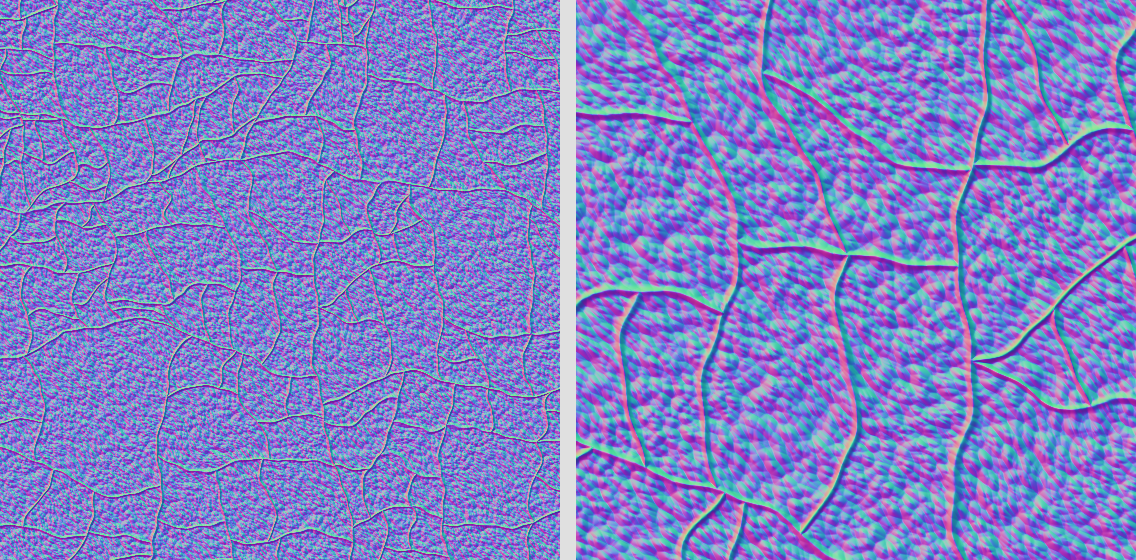
Left: the whole. Right: its middle third, enlarged.
Reproduce this texture map procedurally as a WebGL 2 fragment shader.

```glsl
#version 300 es
precision highp float;

// Normal map of cracked, grainy leather. A height field joins thin grooves,
// made by splitting the area again and again along curved lines, with slanted
// cellular grain; its slope is then encoded as a colour.

uniform vec2 u_resolution;
out vec4 outColor;

const int SPLIT_LEVELS = 8;
const int SURE_LEVELS = 6;         // deeper splits happen only by chance
const float CRACK_WIDTH = 0.0020;
const float CRACK_DEPTH = 0.0056;
const float GRAIN_ANGLE = -0.72;   // strokes fall towards the right

vec2 hash2(vec2 p) {
    vec3 q = fract(p.xyx * vec3(0.1031, 0.1030, 0.0973));
    q += dot(q, q.yzx + 33.33);
    return fract((q.xx + q.yz) * q.zy);
}

// Distance to the nearest seed of a jittered grid
float cellDistance(vec2 p) {
    vec2 base = floor(p);
    float nearest = 8.0;
    for (int y = -1; y <= 1; y++)
    for (int x = -1; x <= 1; x++) {
        vec2 cell = base + vec2(x, y);
        vec2 d = cell + hash2(cell + 17.0) - p;
        nearest = min(nearest, dot(d, d));
    }
    return sqrt(nearest);
}

// Layered sines bend straight lines
vec2 bend(vec2 p, float frequency, float amount) {
    vec2 q = p * frequency;
    return amount * vec2(sin(q.y + 1.7 * sin(0.6 * q.x + 1.0)),
                         sin(q.x + 1.7 * sin(0.7 * q.y + 4.0)));
}

float groove(float dist, float width) {
    float t = dist / width;
    return exp(-t * t);
}

// Splits a box across its longer side, level by level, and keeps the
// strongest groove met on the way down to the plate that holds p
float crackNetwork(vec2 p, float width) {
    vec2 low = vec2(-0.07, -0.05), size = vec2(1.12, 1.15);
    float node = 1.0, crack = 0.0;
    for (int level = 0; level < SPLIT_LEVELS; level++) {
        vec2 place = hash2(vec2(node, 3.0 + float(level)));
        vec2 shape = hash2(vec2(node + 41.0, 7.0 + float(level)));
        if (level >= SURE_LEVELS && shape.y > 0.70) break;

        bool upright = size.x * (0.8 + 0.4 * place.y) > size.y;
        vec2 local = (p - low) / size;
        float along = upright ? local.y : local.x;
        float across = upright ? local.x : local.y;
        float extent = upright ? size.x : size.y;
        float reach = upright ? size.y : size.x;

        float middle = 0.5 + 0.36 * (place.x - 0.5);
        float tilt = 0.42 * (shape.x - 0.5) * min(1.0, 0.35 / reach);
        float bow = 0.05 * sin(5.0 * along + 6.28 * shape.y);
        float offset = across - middle - tilt * (along - 0.5) - bow;

        float strength = 0.72 + 0.28 * shape.x;
        crack = max(crack, strength * groove(offset * extent, width));

        bool upper = offset > 0.0;
        float kept = upper ? 1.0 - middle : middle;
        float shift = upper ? middle * extent : 0.0;
        if (upright) { low.x += shift; size.x *= kept; }
        else         { low.y += shift; size.y *= kept; }
        node = 2.0 * node + (upper ? 1.0 : 0.0);
    }
    return crack;
}

vec2 rotate(vec2 p, float angle) {
    float c = cos(angle), s = sin(angle);
    return vec2(c * p.x + s * p.y, c * p.y - s * p.x);
}

// Three cellular layers, from fine strokes to soft bumps
float grain(vec2 p, float angle) {
    vec2 q = p + bend(p, 41.0, 0.003);
    return 0.0044 * cellDistance(rotate(q, angle) * vec2(118.0, 222.0))
         + 0.0056 * cellDistance(rotate(q, angle - 0.2) * vec2(76.0, 128.0) + 9.3)
         + 0.0070 * cellDistance(rotate(q, angle + 0.3) * vec2(42.0, 62.0) + 4.1);
}

float surfaceHeight(vec2 p) {
    vec2 warped = p + bend(p, 13.0, 0.016) + bend(p + 3.1, 39.0, 0.0055)
                + bend(p + 7.7, 130.0, 0.0012);
    float crack = crackNetwork(warped, CRACK_WIDTH);
    return grain(p, GRAIN_ANGLE) * (1.0 - 0.4 * crack) - CRACK_DEPTH * crack;
}

// Slightly softened normal; green points down the canvas
vec3 normalColor(vec2 slope) {
    vec3 n = normalize(vec3(-slope.x, slope.y, 1.0));
    return 0.5 + 0.5 * n * vec3(0.82, 0.84, 0.79);
}

void main() {
    float size = min(u_resolution.x, u_resolution.y);
    vec2 p = gl_FragCoord.xy / size;
    float e = max(0.0011, 0.55 / size);
    float h = surfaceHeight(p);
    vec2 slope = vec2(surfaceHeight(p + vec2(e, 0.0)) - h,
                      surfaceHeight(p + vec2(0.0, e)) - h) / e;
    outColor = vec4(normalColor(slope), 1.0);
}
```
